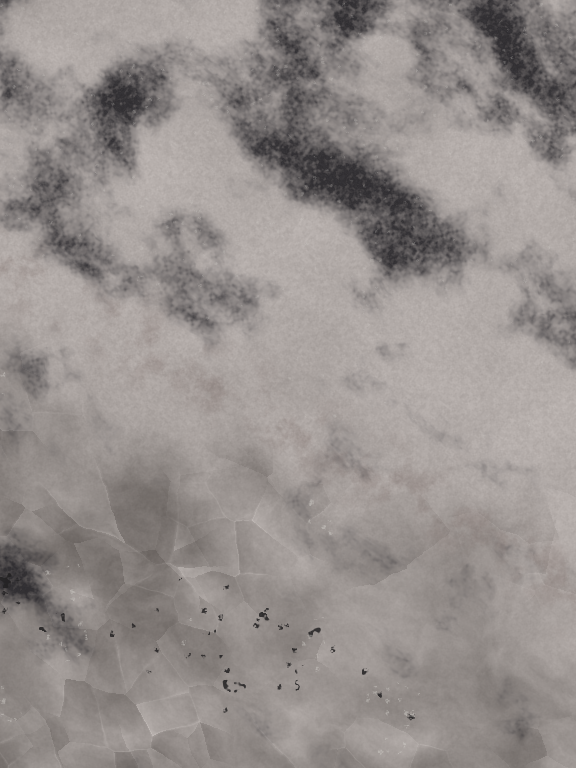
Give the GLSL for this texture, as a Shadertoy shader.

```glsl
const vec3 PALE = vec3(0.715, 0.687, 0.675);
const vec3 GREY = vec3(0.525, 0.500, 0.487);
const vec3 DARK = vec3(0.190, 0.182, 0.195);
const vec3 RUST = vec3(0.520, 0.465, 0.450);
const vec3 BLACK = vec3(0.130, 0.125, 0.130);
const vec3 GLINT = vec3(0.800, 0.790, 0.770);
const vec2 CLOUD_SCALE = vec2(6.0, 8.5);  // along and across the drift
const vec2 CRYSTAL_SCALE = vec2(6.0, 8.5);
const float GRAIN_SCALE = 185.0;
const float SLOPE = -0.36;        // tilt of the layers
const float DARK_EDGE = 0.96;     // height of the dark layer at the left
const float CRYSTAL_EDGE = 0.72;  // height of the crystal layer at the left
const mat2 TURN = mat2(0.8, 0.6, -0.6, 0.8);

float hash(vec2 p) {
    vec3 q = fract(p.xyx * 0.1031);
    q += dot(q, q.yzx + 33.33);
    return fract((q.x + q.y) * q.z);
}

vec2 hash2(vec2 p) {
    return vec2(hash(p), hash(p + 57.3));
}

float noise(vec2 p) {
    vec2 i = floor(p), f = fract(p);
    f = f * f * (3.0 - 2.0 * f);
    return mix(mix(hash(i), hash(i + vec2(1, 0)), f.x),
               mix(hash(i + vec2(0, 1)), hash(i + vec2(1, 1)), f.x), f.y);
}

float fbm(vec2 p) {
    float sum = 0.0, amp = 0.5, total = 0.0;
    for (int i = 0; i < 6; i++) {
        sum += amp * noise(p);
        total += amp;
        amp *= 0.57;
        p = 2.0 * TURN * p + 17.0;
    }
    return sum / total;
}

float segmentDist(vec2 p, vec2 a, vec2 b) {
    vec2 d = b - a;
    return length(p - a - d * clamp(dot(p - a, d) / dot(d, d), 0.0, 1.0));
}

// x: facet shade around zero, y: closeness to a cell edge
vec2 crystals(vec2 p) {
    vec2 cell = floor(p), best = vec2(0), bestId = vec2(0);
    float d1 = 9.0, d2 = 9.0;
    for (int y = -1; y <= 1; y++)
    for (int x = -1; x <= 1; x++) {
        vec2 id = cell + vec2(x, y);
        vec2 r = p - id - hash2(id);
        float d = length(r);
        if (d < d1) { d2 = d1; d1 = d; best = r; bestId = id; }
        else d2 = min(d2, d);
    }
    float turn = 6.2832 * hash(bestId + 9.0);
    float shade = hash(bestId + 31.0) - 0.5 + 0.9 * dot(best, vec2(cos(turn), sin(turn)));
    return vec2(shade, 1.0 - smoothstep(0.0, 0.06, d2 - d1));
}

// Ragged spots, at most one per grid cell
float flecks(vec2 p, float scale, float density, float size) {
    vec2 q = p * scale, id = floor(q);
    vec2 r = fract(q) - 0.5 - 0.3 * (hash2(id + scale) - 0.5);
    r += 0.6 * (vec2(noise(q * 4.0), noise(q * 4.0 + 40.0)) - 0.5);
    float radius = size * (0.3 + 0.7 * hash(id + 5.0));
    float aa = 1.2 * scale / iResolution.x;
    float spot = 1.0 - smoothstep(radius - aa, radius + aa, length(r));
    return spot * (1.0 - step(density, hash(id + 77.0)));
}

void mainImage(out vec4 fragColor, in vec2 fragCoord) {
    vec2 p = fragCoord / iResolution.x;
    vec2 drift = TURN * p;
    float height = p.y - SLOPE * p.x;
    vec2 warp = vec2(fbm(p * 4.0 + 3.0), fbm(p * 4.0 + 21.0)) - 0.5;
    float grain = noise(drift * GRAIN_SCALE) - 0.5;
    float fine = noise(drift * 2.0 * GRAIN_SCALE + 9.0) - 0.5;
    float mist = fbm(p * 3.5 + warp + 50.0) - 0.5;
    float wisp = fbm(drift * vec2(8.0, 13.0) + 2.0 * warp + 70.0) - 0.5;

    // Pale ground sinking into grey crystal
    float upper = smoothstep(-0.2, 0.16, height - DARK_EDGE + 0.4 * warp.x);
    float lower = 1.0 - smoothstep(-0.2, 0.14, height - CRYSTAL_EDGE + 0.5 * warp.y);
    float depth = lower * (0.62 + 0.7 * mist + 1.1 * wisp) + 0.14 + 0.6 * mist + 0.25 * wisp;
    vec3 col = mix(PALE, GREY, clamp(depth, 0.0, 1.2));

    // Two sizes of soft facets with faint broken seams
    for (int i = 0; i < 2; i++) {
        float k = float(i);
        vec2 facet = crystals(drift * CRYSTAL_SCALE * (1.0 + 0.8 * k) + 0.5 * warp + 20.0 * k);
        float veil = lower * smoothstep(0.35, 0.65, noise(p * 6.0 + 12.0 + 30.0 * k));
        float seam = facet.y * smoothstep(0.45, 0.8, noise(p * 16.0 + 5.0 * k));
        col += veil * (0.075 * facet.x + 0.045 * seam);
    }

    // Rusty stain along the slope
    float stain = exp(-pow((p.y + 0.57 * p.x - 0.88) / 0.07, 2.0));
    col = mix(col, RUST, stain * smoothstep(0.42, 0.75, fbm(p * 30.0)) * 0.4);

    // Dark granular clouds, thinning downwards
    float cloud = fbm(drift * CLOUD_SCALE + 0.8 * warp + 31.0);
    float smudge = 1.0 - smoothstep(0.0, 0.10, length(p - vec2(0.03, 0.34)));
    cloud += (0.3 * smudge - 0.27) * (1.0 - upper) + 0.06 * grain;
    float dark = smoothstep(0.355, 0.80, cloud);
    dark = clamp(dark * (1.0 + 0.4 * grain + 0.3 * fine), 0.0, 1.0);
    col = mix(col, DARK, dark);

    // Black flecks clustered near a vein, pale glints elsewhere
    float vein = segmentDist(p, vec2(0.0, 0.36), vec2(0.62, 0.13));
    float near = 1.0 - smoothstep(0.03, 0.13, vein);
    float cluster = near * smoothstep(0.4, 0.7, noise(p * 13.0 + 4.0));
    float black = max(flecks(p, 32.0, 0.09 * cluster, 0.30), flecks(p, 75.0, 0.07 * cluster, 0.36));
    col = mix(col, BLACK, 0.85 * black);
    float patchy = lower * smoothstep(0.7, 0.85, noise(p * 9.0 + 90.0));
    col = mix(col, GLINT, 0.5 * flecks(p, 90.0, 0.15 * patchy, 0.36));
    col = mix(col, GLINT, 0.3 * flecks(p, 140.0, 0.04 * upper, 0.35));

    // Sugary surface grain
    col += (0.035 * grain + 0.04 * fine) * mix(1.0, 0.5, lower);
    fragColor = vec4(clamp(col, 0.0, 1.0), 1.0);
}
```
